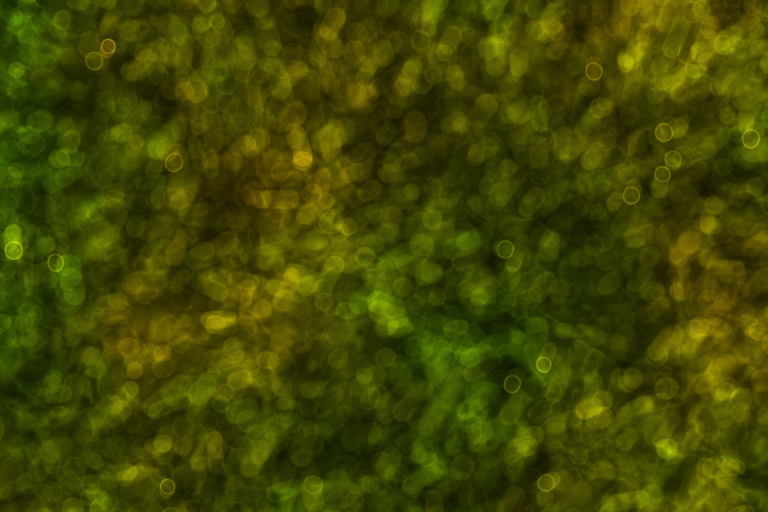
A WebGL 1 fragment shader for this background:

```glsl
precision highp float;
uniform vec2 u_resolution;

float hash(vec2 p) {
  return fract(sin(dot(p, vec2(127.1, 311.7))) * 43758.5);
}

float noise(vec2 p) {
  vec2 cell = floor(p), f = fract(p);
  f = f * f * (3.0 - 2.0 * f);
  float low = mix(hash(cell), hash(cell + vec2(1.0, 0.0)), f.x);
  float high = mix(hash(cell + vec2(0.0, 1.0)), hash(cell + 1.0), f.x);
  return mix(low, high, f.y);
}

float fbm(vec2 p) {
  float sum = 0.0, gain = 0.53;
  for (int i = 0; i < 4; i++) {
    sum += gain * noise(p);
    p = mat2(1.6, 1.2, -1.2, 1.6) * p + 7.3;
    gain *= 0.5;
  }
  return sum;
}

// Green to amber light
vec3 tint(float warmth) {
  return mix(vec3(0.53, 0.91, 0.025), vec3(1.04, 0.84, 0.025), clamp(warmth, 0.0, 1.25));
}

// A translucent disc smeared into a tail, with a thin bright rim
vec3 bokeh(vec2 p, vec2 id, float warmth, float flow) {
  float rare = hash(id + 3.7);
  float spark = smoothstep(0.982, 1.0, rare);
  float radius = mix(0.013, 0.021, hash(id + 11.3));
  float tail = 0.068 * pow(hash(id + 23.9), 0.9) * (1.0 - 0.85 * spark);
  float angle = flow + 1.8 * (hash(id + 31.1) - 0.5);
  vec2 axis = vec2(cos(angle), sin(angle)) * (hash(id + 5.9) < 0.5 ? -1.0 : 1.0);

  float along = clamp(dot(p, axis), 0.0, tail);
  float d = length(p - axis * along) - radius;
  float soft = mix(0.0015, 0.009, hash(id + 43.7)) * (1.0 - 0.7 * spark);
  float fade = 1.0 - 0.6 * along / 0.068;
  float fill = smoothstep(soft, -soft, d) * fade;

  float strength = 0.015 + 0.095 * pow(hash(id + 57.1), 3.0) + 0.1 * spark;
  float outline = exp(-pow(d / 0.0022, 2.0)) * fade;
  float ring = exp(-pow((length(p) - radius) / 0.0018, 2.0));
  float glow = strength * (fill + 0.25 * outline);
  glow += ring * (0.045 * pow(rare, 3.0) + 0.22 * spark);
  return glow * tint(warmth + 0.8 * (hash(id + 71.3) - 0.5) + 0.4 * spark);
}

void main() {
  vec2 p = gl_FragCoord.xy / u_resolution.y;

  // Broad drifts of hue, brightness and smear direction
  float warmth = 0.53 + 1.1 * (fbm(p * 2.6 + 4.1) - 0.5) - 0.1 * cos(p.x * 7.2);
  float shade = clamp(1.0 + 0.85 * (fbm(p * 5.0 + 19.0) - 0.5), 0.5, 1.5);
  float flow = 0.8 + 1.6 * (noise(p * 2.3 + 31.0) - 0.5);

  // Smoky wisps and thin folds of light behind the discs
  vec2 warp = vec2(fbm(p * 7.0), fbm(p * 7.0 + 13.0));
  float wisp = fbm(p * vec2(13.0, 11.0) + 5.0 * warp);
  float fold = 1.0 - abs(2.0 * noise(p * 15.0 + 7.0 * warp.yx) - 1.0);
  vec3 color = tint(warmth - 0.05) * (0.115 + 0.2 * wisp * wisp + 0.06 * pow(fold, 5.0));

  // Overlapping scattered discs, bent slightly by the haze
  vec2 bent = p + 0.012 * (warp - 0.5);
  for (int layer = 0; layer < 18; layer++) {
    float k = float(layer);
    vec2 grid = bent * 10.0 + vec2(k * 3.37, k * 5.71);
    vec2 base = floor(grid);
    for (int y = -1; y <= 1; y++) {
      for (int x = -1; x <= 1; x++) {
        vec2 cell = base + vec2(float(x), float(y));
        vec2 id = cell + k * vec2(17.3, 41.9);
        vec2 jitter = vec2(hash(id), hash(id + 91.7));
        color += bokeh((grid - cell - jitter) / 10.0, id, warmth, flow);
      }
    }
  }

  // Uneven veil over the light
  color *= shade * (0.78 + 0.44 * wisp);
  gl_FragColor = vec4(min(color, 1.0), 1.0);
}
```
